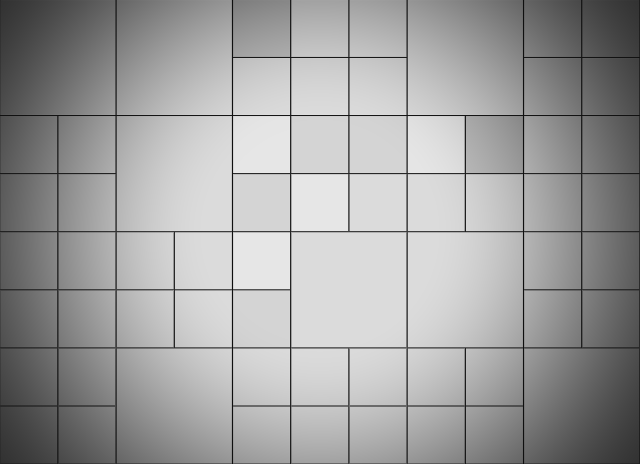
Give the GLSL for this background, as a WebGL 1 fragment shader.

```glsl
precision mediump float;

uniform vec2 u_resolution;

// Lengths are fractions of the canvas height.
const vec2 CELL = vec2(0.12545, 0.1252);
const vec2 GRID_START = vec2(-0.6904, -0.0014); // from the top centre
const vec2 SEAM_HALF_WIDTH = vec2(0.0013, 0.0011);
const float BEVEL_WIDTH = 0.004;
const float BEVEL_LIGHT = 0.025;
const float SEAM_SHADE = 0.06;
const float CENTRE_SHADE = 0.86;
const float CORNER_SHADE = 0.17;
const float GLOW_INNER = 0.23;
const float GLOW_OUTER = 0.93;
const float BRIGHT_TINT = 0.04;
const float SOFT_TINT = -0.03;
const float DEEP_TINT = -0.10;
const float NONE = -9.0;

// First columns of the double-size tiles in each two-row band.
vec3 largeTileColumns(float band) {
  if (band < 0.5) return vec3(0.0, 2.0, 7.0);
  if (band < 1.5) return vec3(2.0, NONE, NONE);
  if (band < 2.5) return vec3(5.0, 7.0, NONE);
  return vec3(2.0, 9.0, NONE);
}

// Tile containing a grid position: xy = first cell, z = size in cells.
vec3 findTile(vec2 gridPos) {
  vec2 cell = floor(gridPos);
  float band = floor(cell.y * 0.5);
  vec3 columns = largeTileColumns(band);
  vec3 tile = vec3(cell, 1.0);
  for (int i = 0; i < 3; i++) {
    float offset = cell.x - columns[i];
    if (offset > -0.5 && offset < 1.5) tile = vec3(columns[i], band * 2.0, 2.0);
  }
  return tile;
}

float isCell(vec2 cell, float column, float row) {
  vec2 d = abs(cell - vec2(column, row));
  return step(max(d.x, d.y), 0.5);
}

// Accent tiles that stand out from the smooth glow.
float tileTint(vec2 cell) {
  float bright = isCell(cell, 4.0, 2.0) + isCell(cell, 7.0, 2.0)
               + isCell(cell, 5.0, 3.0) + isCell(cell, 4.0, 4.0);
  float soft = isCell(cell, 5.0, 2.0) + isCell(cell, 6.0, 2.0)
             + isCell(cell, 4.0, 3.0) + isCell(cell, 4.0, 5.0);
  float deep = isCell(cell, 4.0, 0.0) + isCell(cell, 8.0, 2.0);
  return bright * BRIGHT_TINT + soft * SOFT_TINT + deep * DEEP_TINT;
}

void main() {
  float pixel = 1.0 / u_resolution.y;
  vec2 pos = (gl_FragCoord.xy - 0.5 * u_resolution) * pixel;
  vec2 fromTop = vec2(pos.x, 0.5 - pos.y);
  vec2 gridPos = (fromTop - GRID_START) / CELL;
  vec3 tile = findTile(gridPos);

  // Round central glow
  float glow = 1.0 - smoothstep(GLOW_INNER, GLOW_OUTER, length(pos));
  float shade = mix(CORNER_SHADE, CENTRE_SHADE, glow) + tileTint(tile.xy);

  // Distance to the nearest vertical and horizontal tile edges
  vec2 local = gridPos - tile.xy;
  vec2 edge = min(local, tile.z - local) * CELL;

  // Faint bevel, then dark seams
  float bevel = 1.0 - smoothstep(0.0, BEVEL_WIDTH, min(edge.x, edge.y));
  shade += BEVEL_LIGHT * bevel;
  vec2 cover = clamp((SEAM_HALF_WIDTH - edge) / pixel + 0.5, 0.0, 1.0);
  shade = mix(shade, SEAM_SHADE, max(cover.x, cover.y));

  gl_FragColor = vec4(vec3(shade), 1.0);
}
```
